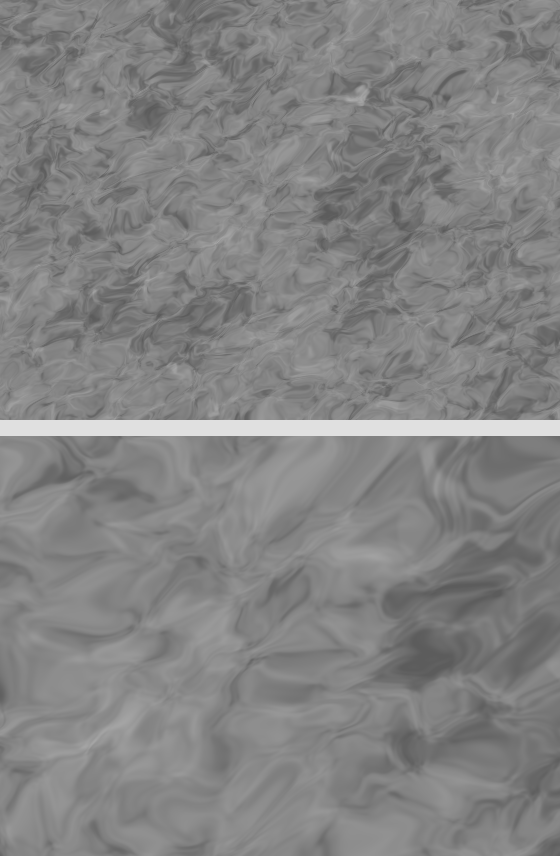
Top: the whole. Bottom: its middle third, enlarged.
Reproduce this texture procedurally as a Shadertoy shader.

```glsl
// Weathered grey stone: soft ragged patches drawn out along a rising diagonal.
// Layers of lightly warped gradient noise give patches and fine mottling; thin
// noise contours make short wisps, and a jittered grid scatters pale bent flakes.

const float BASE_GREY     = 0.514;
const float GRAIN_ANGLE   = 0.44;  // radians above horizontal
const float GRAIN_STRETCH = 0.62;  // below 1 lengthens features along the grain
const float PATCH_SCALE   = 4.6;   // features per canvas height
const float MOTTLE_SCALE  = 33.0;
const float WISP_SCALE    = 24.0;
const float FLAKE_SCALE   = 9.0;
const float FOLD_STRENGTH = 0.07;
const float CURL_STRENGTH = 0.05;
const float PATCH_CONTRAST  = 0.145;
const float MOTTLE_CONTRAST = 0.22;
const float DARK_DEPTH      = 0.032;
const float WISP_CONTRAST   = 0.034;
const float FLAKE_CONTRAST  = 0.13;
const float ROUGHNESS       = 0.63; // strength of each octave against the last
const float TAU = 6.28319;

float hash(vec2 p) {
    vec3 q = fract(vec3(p.xyx) * vec3(0.1031, 0.1030, 0.0973));
    q += dot(q, q.yzx + 33.33);
    return fract((q.x + q.y) * q.z);
}

mat2 rotation(float angle) {
    float c = cos(angle), s = sin(angle);
    return mat2(c, -s, s, c);
}

float cornerSlope(vec2 cell, vec2 offset) {
    float angle = TAU * hash(cell);
    return dot(vec2(cos(angle), sin(angle)), offset);
}

float gradientNoise(vec2 p) {
    vec2 i = floor(p), f = fract(p);
    vec2 u = f * f * f * (f * (f * 6.0 - 15.0) + 10.0);
    vec2 e = vec2(1.0, 0.0);
    float low  = mix(cornerSlope(i, f), cornerSlope(i + e, f - e), u.x);
    float high = mix(cornerSlope(i + e.yx, f - e.yx),
                     cornerSlope(i + e.xx, f - e.xx), u.x);
    return mix(low, high, u.y);
}

float fbm(vec2 p, int octaves) {
    float sum = 0.0, amplitude = 0.5;
    mat2 turn = rotation(0.5);
    for (int i = 0; i < octaves; i++) {
        sum += amplitude * gradientNoise(p);
        p = turn * p * 2.03 + 17.3;
        amplitude *= ROUGHNESS;
    }
    return sum;
}

vec2 warp(vec2 p, float scale, float strength) {
    vec2 q = p * scale;
    return p + strength * vec2(fbm(q + 5.2, 2), fbm(q + 41.7, 2));
}

// Thin soft line along the zero contour of the noise
float wisp(vec2 p, float width) {
    return 1.0 - smoothstep(0.0, width, abs(gradientNoise(p)));
}

// Sparse pale flakes, most of them faint, turned about the grain
float flakes(vec2 p) {
    vec2 cell = floor(p);
    float light = 0.0;
    for (int y = -1; y <= 1; y++) {
        for (int x = -1; x <= 1; x++) {
            vec2 id = cell + vec2(x, y);
            vec2 center = id + vec2(hash(id + 3.1), hash(id + 71.9));
            float tilt = 2.2 * (hash(id + 23.7) - 0.5);
            vec2 d = rotation(tilt) * (p - center);
            d.y += 2.4 * (hash(id + 57.3) - 0.5) * d.x * d.x;
            float size = mix(0.6, 1.25, hash(id + 91.1));
            float r = length(d / (size * vec2(0.25, 0.12)));
            float strength = pow(hash(id + 11.5), 6.0);
            light = max(light, strength * (1.0 - smoothstep(0.4, 1.1, r)));
        }
    }
    return light;
}

void mainImage(out vec4 fragColor, in vec2 fragCoord) {
    // Align to the grain, then fold the space lightly at two sizes
    vec2 p = rotation(GRAIN_ANGLE) * (fragCoord / iResolution.y) + 4.0;
    vec2 grain = p * vec2(GRAIN_STRETCH, 1.0);
    vec2 swirl = warp(warp(grain, 8.0, FOLD_STRENGTH), 24.0, CURL_STRENGTH);

    // Broad ragged patches, with stronger mottling inside the dark ones
    float patches = fbm(swirl * PATCH_SCALE, 6);
    float mottle = fbm(swirl * MOTTLE_SCALE + 30.0, 3);
    float dark = smoothstep(0.0, 0.22, -patches - 0.7 * mottle);
    float tone = BASE_GREY + PATCH_CONTRAST * patches - DARK_DEPTH * dark;
    tone += MOTTLE_CONTRAST * mottle * mix(0.85, 1.1, dark);

    // Short broken dark and pale wisps
    float breaks = gradientNoise(grain * 15.0 + 60.0);
    float darkWisp = wisp(swirl * WISP_SCALE + 80.0, 0.12);
    float paleWisp = wisp(swirl * WISP_SCALE * 1.2 + 120.0, 0.14);
    tone -= WISP_CONTRAST * darkWisp * smoothstep(0.08, 0.4, breaks);
    tone += WISP_CONTRAST * paleWisp * smoothstep(0.08, 0.4, -breaks);

    // Pale flakes with slightly ragged edges
    tone += FLAKE_CONTRAST * flakes(warp(p, 20.0, 0.05) * FLAKE_SCALE);

    fragColor = vec4(vec3(clamp(tone, 0.36, 0.70)), 1.0);
}
```
